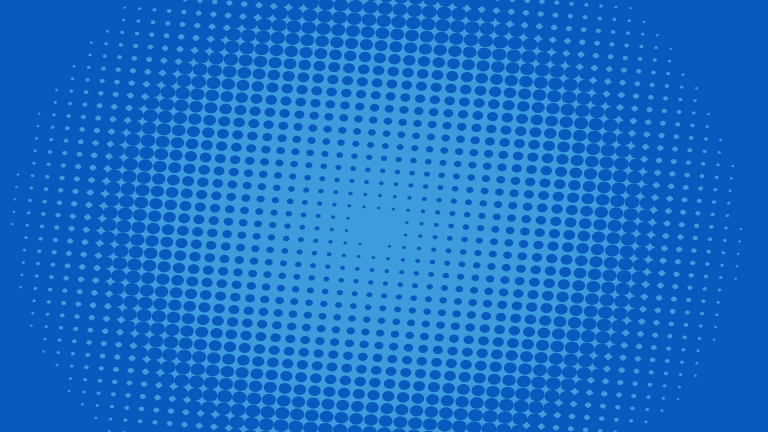
Write a WebGL 1 fragment shader that draws this background.

```glsl
precision highp float;
// Radial halftone: a tilted, horizontally stretched grid of dark dots that grow
// away from a bright centre. Once they touch, the gaps between them become
// light dots on the half-shifted grid, shrinking until the field is plain blue.

uniform vec2 u_resolution;

const vec3 DEEP_BLUE = vec3(0.04, 0.35, 0.75);
const vec3 SKY_BLUE = vec3(0.24, 0.61, 0.86);

// Lengths are fractions of the canvas height.
const vec2 CENTRE = vec2(-0.0174, -0.0278); // from the canvas middle
const float STRETCH = 1.19;
const float TILT = -0.0895;
const float SPACING = 0.02882;
const vec2 GRID_PHASE = vec2(-0.004, 0.387);
const float CLEAR_RADIUS = 0.0433;
const float TOUCH_RADIUS = 0.544;
const float OUTER_RADIUS = 0.7106;

vec2 rotate(vec2 p, float angle) {
  float c = cos(angle);
  float s = sin(angle);
  return vec2(c * p.x + s * p.y, c * p.y - s * p.x);
}

// Distance of a grid node from the centre of the halftone.
float nodeDistance(vec2 node) {
  return length(node - GRID_PHASE) * SPACING;
}

// Dot radii are in grid cells.
float darkRadius(float d) {
  return min(0.06 + 0.907 * d, 0.505) * step(CLEAR_RADIUS, d);
}

float lightRadius(float d) {
  float fade = 0.085 + 1.05 * (OUTER_RADIUS - d);
  float opening = 8.6 * max(TOUCH_RADIUS - d, 0.0);
  return (fade + opening) * step(d, OUTER_RADIUS);
}

// Smooth disc coverage; a zero radius leaves nothing.
float disc(vec2 p, float radius, float blur) {
  float coverage = 1.0 - smoothstep(radius - blur, radius + blur, length(p));
  return coverage * step(0.001, radius);
}

void main() {
  vec2 p = (gl_FragCoord.xy - 0.5 * u_resolution) / u_resolution.y - CENTRE;
  p.x /= STRETCH;
  vec2 grid = rotate(p, TILT) / SPACING + GRID_PHASE;
  float blur = 0.6 / (u_resolution.y * SPACING);

  // Dark dots sit on whole nodes, light dots on the half-shifted ones.
  vec2 darkNode = floor(grid + 0.5);
  vec2 lightNode = floor(grid) + 0.5;
  float dark = disc(grid - darkNode, darkRadius(nodeDistance(darkNode)), blur);
  float light = disc(grid - lightNode, lightRadius(nodeDistance(lightNode)), blur);

  gl_FragColor = vec4(mix(DEEP_BLUE, SKY_BLUE, light * (1.0 - dark)), 1.0);
}
```
